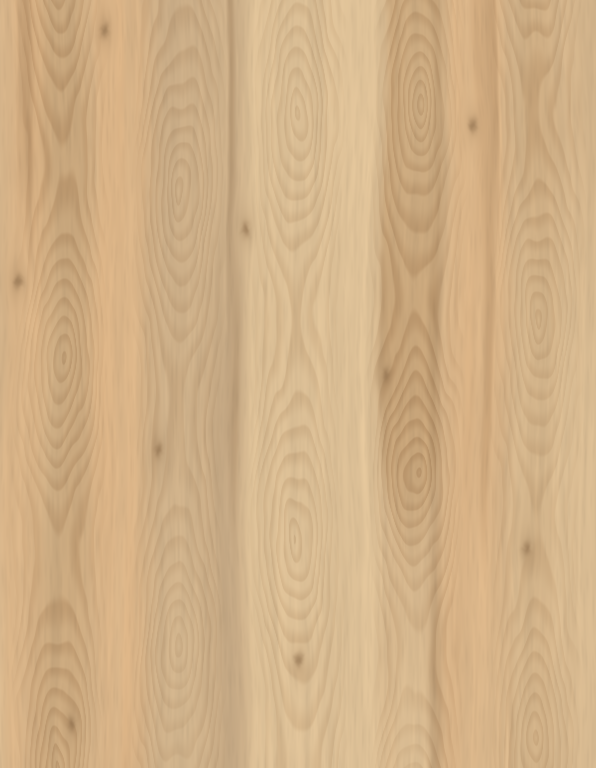
Reproduce this texture procedurally as a WebGL 1 fragment shader.

```glsl
precision highp float;
// Pale hardwood veneer: long vertical bands of sapwood, peach and heartwood.
// Layered sines bend the grain, nested ovals give the cathedral figure, and
// stretched noise and cellular flecks add streaks, fibres and pores.
uniform vec2 u_resolution;

const vec3 SAPWOOD = vec3(0.868, 0.755, 0.592);
const vec3 TAN = vec3(0.810, 0.680, 0.520);
const vec3 PEACH = vec3(0.865, 0.705, 0.525);
const vec3 HEARTWOOD = vec3(0.765, 0.625, 0.455);
const vec3 GREYWOOD = vec3(0.765, 0.655, 0.515);
const vec3 MINERAL = vec3(0.570, 0.445, 0.310);

float hash(vec2 p) {
  vec3 q = fract(p.xyx * 0.1031);
  q += dot(q, q.yzx + 33.33);
  return fract((q.x + q.y) * q.z);
}

float smoothNoise(vec2 p) {
  vec2 i = floor(p);
  vec2 f = fract(p);
  f = f * f * (3.0 - 2.0 * f);
  float low = mix(hash(i), hash(i + vec2(1.0, 0.0)), f.x);
  float high = mix(hash(i + vec2(0.0, 1.0)), hash(i + 1.0), f.x);
  return mix(low, high, f.y);
}

// Distance to the nearest scattered point
float cellular(vec2 p) {
  vec2 cell = floor(p);
  float nearest = 2.0;
  for (int j = -1; j <= 1; j++) {
    for (int i = -1; i <= 1; i++) {
      vec2 c = cell + vec2(float(i), float(j));
      vec2 point = c + vec2(hash(c), hash(c + 57.0));
      nearest = min(nearest, length(p - point));
    }
  }
  return nearest;
}

// Layered sines, each finer and weaker than the last
float sway(vec2 p) {
  float sum = 0.0;
  float amp = 0.5;
  for (int i = 0; i < 4; i++) {
    sum += amp * sin(p.y + 1.7 * sin(p.x) + float(i) * 2.1);
    p = p * vec2(1.6, 1.9) + 1.3;
    amp *= 0.5;
  }
  return sum;
}

float band(float x, float centre, float halfWidth, float soft) {
  return 1.0 - smoothstep(halfWidth - soft, halfWidth + soft, abs(x - centre));
}

// x: sideways push on the grain, y: dark core
vec2 knots(vec2 p, float height) {
  vec2 result = vec2(0.0);
  for (int i = 0; i < 9; i++) {
    float n = float(i);
    vec2 centre = vec2(fract(n * 0.382 + 0.12), (n + 0.2 + 0.6 * hash(vec2(n, 4.0))) / 9.0 * height);
    vec2 d = p - centre;
    vec2 halo = d / vec2(0.022, 0.050);
    vec2 core = d / vec2(0.007, 0.012);
    core.x += 0.5 * sway(d * 120.0 + n);
    result.x -= d.x * 0.55 * exp(-dot(halo, halo));
    result.y += exp(-dot(core, core)) + 0.30 * exp(-dot(halo, halo) * 2.0);
  }
  return result;
}

// Growth rings as nested long ovals in repeated columns
float cathedral(vec2 p, float spacing) {
  float column = floor(p.x / spacing);
  float across = fract(p.x / spacing) - 0.5;
  float along = sin(p.y * (3.6 + 1.5 * hash(vec2(column, 9.0))) + column * 2.3);
  float wobble = 0.035 * sway(vec2(across * 9.0, p.y * 14.0 + column));
  float rings = length(vec2(across + wobble, along * 0.36)) * 21.0;
  float f = fract(rings + 0.8 * smoothNoise(p * vec2(40.0, 9.0)));
  float line = smoothstep(0.25, 0.85, f) * (1.0 - smoothstep(0.85, 1.0, f));
  return line * (1.0 - smoothstep(0.22, 0.44, abs(across)));
}

void main() {
  vec2 p = gl_FragCoord.xy / u_resolution.x;
  float height = u_resolution.y / u_resolution.x;

  // Bent grain coordinates
  vec2 knot = knots(p, height);
  vec2 g = p;
  g.x += 0.009 * sway(vec2(p.x * 9.0, p.y * 4.0)) + knot.x;
  float broad = smoothNoise(g * vec2(16.0, 1.8));
  float streak = smoothNoise(g * vec2(65.0, 1.7) + 20.0);
  float fine = smoothNoise(g * vec2(130.0, 4.0) + 50.0);
  float fibre = smoothNoise(g * vec2(260.0, 16.0));

  // Broad bands of colour
  float pale = band(g.x, 0.525, 0.115, 0.020);
  vec3 colour = mix(SAPWOOD, TAN, (1.0 - pale) * (0.12 + 0.62 * broad));
  float peach = band(g.x, 0.04, 0.035, 0.02) + band(g.x, 0.20, 0.050, 0.025) + band(g.x, 0.80, 0.055, 0.02);
  colour = mix(colour, PEACH, peach * (0.45 + 0.45 * streak));
  float grey = 0.55 * band(g.x, 0.32, 0.065, 0.03) + 0.65 * band(g.x, 0.395, 0.018, 0.016);
  colour = mix(colour, GREYWOOD, clamp(grey * (0.35 + 0.9 * broad), 0.0, 1.0));
  float taper = smoothstep(0.26, 0.55, p.y);
  float heart = 0.8 * taper * band(g.x, 0.69, 0.008 + 0.037 * taper, 0.008)
    + 0.60 * band(g.x, 0.105, 0.040, 0.025) + 0.40 * band(g.x, 0.90, 0.028, 0.02);
  colour = mix(colour, HEARTWOOD, heart * (0.45 + 0.55 * broad));

  // Dark mineral lines along the band seams
  float seams = band(g.x, 0.395, 0.018, 0.012) + 0.7 * band(g.x, 0.03, 0.022, 0.015)
    + 0.6 * band(g.x, 0.735, 0.010, 0.008) + 0.5 * band(g.x, 0.83, 0.03, 0.02) + 0.12 * (1.0 - pale);
  colour = mix(colour, MINERAL, 0.50 * seams * smoothstep(0.50, 0.95, streak));

  // Rings, fibres, pores and knots
  float ring = cathedral(g, 0.2) * (0.45 + 0.55 * broad + 0.5 * heart);
  float pore = 1.0 - smoothstep(0.05, 0.35, cellular(g * vec2(110.0, 13.0)));
  colour *= 1.0 + 0.040 * (streak - 0.5) + 0.035 * (fine - 0.5) + 0.035 * (fibre - 0.5);
  colour *= 1.0 - vec3(0.055, 0.075, 0.095) * ring - 0.018 * pore;
  colour = mix(colour, MINERAL, clamp(0.55 * knot.y, 0.0, 0.75));
  gl_FragColor = vec4(colour, 1.0);
}
```
